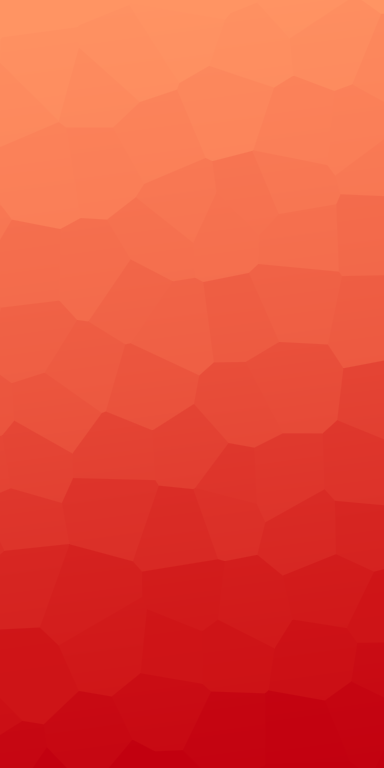
Give the GLSL for this background, as a Shadertoy shader.

```glsl
// Mosaic of irregular polygon facets fading from warm orange down to deep red.

const float CELLS_ACROSS = 5.6;

vec2 hash2(vec2 p) {
    return fract(sin(vec2(dot(p, vec2(127.1, 311.7)), dot(p, vec2(269.5, 183.3)))) * 43758.5453);
}

// Vertical colour ramp, from 0 at the bottom to 1 at the top
vec3 ramp(float h) {
    vec3 c = mix(vec3(0.76, 0.00, 0.06), vec3(0.81, 0.08, 0.09), smoothstep(-0.02, 0.17, h));
    c = mix(c, vec3(0.87, 0.21, 0.17), clamp((h - 0.17) / 0.20, 0.0, 1.0));
    c = mix(c, vec3(0.92, 0.33, 0.24), clamp((h - 0.37) / 0.14, 0.0, 1.0));
    c = mix(c, vec3(0.95, 0.41, 0.29), clamp((h - 0.51) / 0.13, 0.0, 1.0));
    c = mix(c, vec3(0.98, 0.49, 0.34), clamp((h - 0.64) / 0.15, 0.0, 1.0));
    return mix(c, vec3(1.00, 0.58, 0.39), clamp((h - 0.79) / 0.19, 0.0, 1.0));
}

// Facet colour: mostly the ramp at its site, with a trace of the local slope
vec3 facetColor(vec2 site, vec2 p, vec2 extent) {
    vec2 uv = mix(site, p, 0.25) / extent;
    float tone = hash2(floor(site) + 17.0).x - 0.5;
    return ramp(uv.y - 0.07 * (uv.x - 0.5) + 0.035 * tone);
}

void mainImage(out vec4 fragColor, in vec2 fragCoord) {
    float scale = CELLS_ACROSS / iResolution.x;
    vec2 p = fragCoord * scale;
    vec2 extent = iResolution.xy * scale;

    // Two closest sites
    vec2 nearest = vec2(0.0), second = vec2(0.0);
    float d1 = 1e5, d2 = 1e5;
    for (int j = -2; j <= 2; j++) {
        for (int i = -2; i <= 2; i++) {
            vec2 cell = floor(p) + vec2(i, j);
            vec2 site = cell + 0.1 + 0.8 * hash2(cell);
            float d = distance(p, site);
            if (d < d1) {
                d2 = d1;
                second = nearest;
                d1 = d;
                nearest = site;
            } else if (d < d2) {
                d2 = d;
                second = site;
            }
        }
    }

    // Blend across the shared border over about one pixel
    float border = dot(0.5 * (nearest + second) - p, normalize(second - nearest));
    float coverage = 0.5 + 0.5 * clamp(border / (0.6 * scale), 0.0, 1.0);
    vec3 color = mix(facetColor(second, p, extent), facetColor(nearest, p, extent), coverage);
    fragColor = vec4(color, 1.0);
}
```
